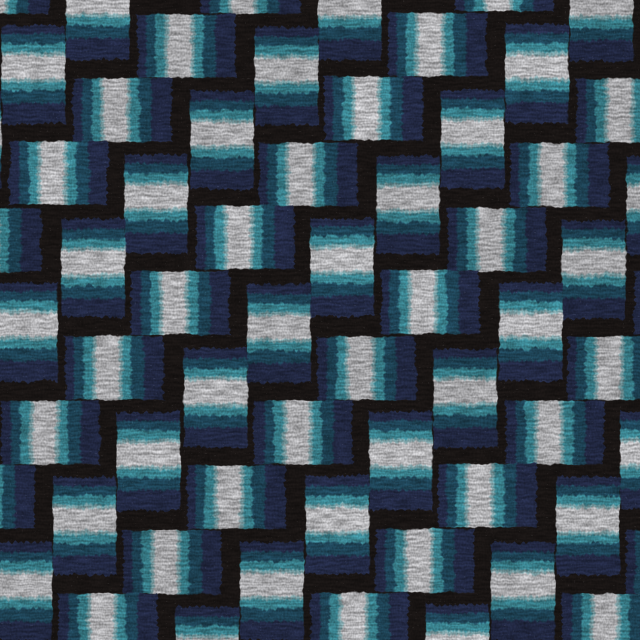
Give the GLSL for this pattern, as a Shadertoy shader.

```glsl
// Woven cloth of shaded blocks climbing in diagonal stairs over black ground.
// Two block families share one skewed lattice: one is banded across, one down.
// Gradient noise frays the outlines and bands and draws the wavy threads.

const vec2 STAIR = vec2(-0.1012, 0.1007);   // one step down the stair
const float SPACING = 0.3932;               // distance between stairs in a row
const vec2 ACROSS_ORIGIN = vec2(0.4727, 0.2721);
const vec2 DOWN_ORIGIN = vec2(0.6380, 0.3086);
const float HALF_LENGTH = 0.0768;
const float HALF_WIDTH = 0.0496;
const float LENGTH_SHIFT = 0.0104;          // the dark tail is longer on one side

const vec3 GROUND = vec3(0.095, 0.080, 0.076);
const vec3 NAVY = vec3(0.130, 0.155, 0.255);
const vec3 DEEP_TEAL = vec3(0.115, 0.255, 0.325);
const vec3 TEAL = vec3(0.215, 0.480, 0.525);
const vec3 PALE_TEAL = vec3(0.450, 0.585, 0.605);
const vec3 SILVER = vec3(0.670, 0.670, 0.680);

vec2 hash2(vec2 p) {
    vec3 q = fract(vec3(p.xyx) * vec3(0.1031, 0.1030, 0.0973));
    q += dot(q, q.yzx + 33.33);
    return fract((q.xx + q.yz) * q.zy);
}

float cornerSlope(vec2 cell, vec2 offset) {
    float angle = 6.2832 * hash2(cell).x;
    return dot(vec2(cos(angle), sin(angle)), offset);
}

// Gradient noise, roughly -0.7 to 0.7
float gradientNoise(vec2 p) {
    vec2 i = floor(p), f = fract(p);
    vec2 u = f * f * f * (f * (f * 6.0 - 15.0) + 10.0);
    vec2 e = vec2(0.0, 1.0);
    return mix(
        mix(cornerSlope(i, f), cornerSlope(i + e.yx, f - e.yx), u.x),
        mix(cornerSlope(i + e.xy, f - e.xy), cornerSlope(i + e.yy, f - e.yy), u.x),
        u.y);
}

// Silver core fading through teals to navy
vec3 bandColour(float along, float soft) {
    float d = abs(along);
    vec3 c = mix(SILVER, PALE_TEAL, smoothstep(-soft, soft, d - 0.0180));
    c = mix(c, TEAL, smoothstep(-soft, soft, d - 0.0235));
    c = mix(c, DEEP_TEAL, smoothstep(-soft, soft, d - 0.0370));
    float deepEnd = along < 0.0 ? 0.0520 : 0.0565;
    return mix(c, NAVY, smoothstep(-soft, soft, d - deepEnd));
}

// Nearby blocks of one family laid over the colour beneath
vec3 layBlocks(vec3 under, vec2 p, vec2 origin, bool isDown, float pixel) {
    vec2 q = p - origin;
    float seed = isDown ? 57.0 : 11.0;
    float nearestRow = round(q.y / STAIR.y);
    vec3 colour = under;
    for (int k = -1; k <= 1; k++) {
        float row = nearestRow + float(k);
        float column = round((q.x - row * STAIR.x) / SPACING);
        vec2 id = vec2(column, row) + seed;
        vec2 vary = hash2(id + 40.0) - 0.5;
        vec2 local = q - row * STAIR - vec2(column * SPACING, 0.0);
        local += vary * 0.005;
        if (isDown) local = local.yx;

        // Frayed outline: slow waves plus thread-sized steps
        vec2 n = local + id * 3.7;
        vec2 wave = vec2(gradientNoise(n.yx * 38.0), gradientNoise(n * 45.0 + 9.0));
        vec2 fray = vec2(gradientNoise(vec2(n.y * 190.0, n.x * 40.0)),
                         gradientNoise(vec2(n.x * 150.0, n.y * 40.0)));
        vec2 frayed = local + 0.0035 * wave + vec2(0.0050, 0.0018) * fray;
        vec2 edge = abs(frayed - vec2(LENGTH_SHIFT, 0.0)) - vec2(HALF_LENGTH, HALF_WIDTH);
        float cover = 1.0 - smoothstep(-pixel, pixel, max(edge.x, edge.y));

        float along = frayed.x + vary.x * 0.004;
        vec3 block = bandColour(along, 0.0016 + pixel * 0.5) * (1.0 + 0.10 * vary.y);
        colour = mix(colour, block, cover);
    }
    return colour;
}

// Fine wavy horizontal threads with a little coarse grain
float threadShade(vec2 p) {
    float bend = 0.0022 * gradientNoise(p * vec2(75.0, 24.0));
    float threads = gradientNoise(vec2(p.x * 42.0, (p.y + bend) * 270.0));
    float grain = gradientNoise(p * vec2(330.0, 250.0));
    float wear = gradientNoise(p * 14.0);
    return 1.0 + 0.36 * threads + 0.20 * grain + 0.06 * wear;
}

void mainImage(out vec4 fragColor, in vec2 fragCoord) {
    float pixel = 1.0 / iResolution.y;
    vec2 p = fragCoord * pixel;
    p.y = 1.0 - p.y;    // lattice is described from the top down

    vec3 colour = layBlocks(GROUND, p, ACROSS_ORIGIN, false, pixel);
    colour = layBlocks(colour, p, DOWN_ORIGIN, true, pixel);
    colour *= threadShade(p);

    // Sparse pale lint
    float lint = gradientNoise(p * vec2(210.0, 290.0) + 71.0);
    colour += 0.05 * smoothstep(0.35, 0.6, lint);
    fragColor = vec4(clamp(colour, 0.0, 1.0), 1.0);
}
```
